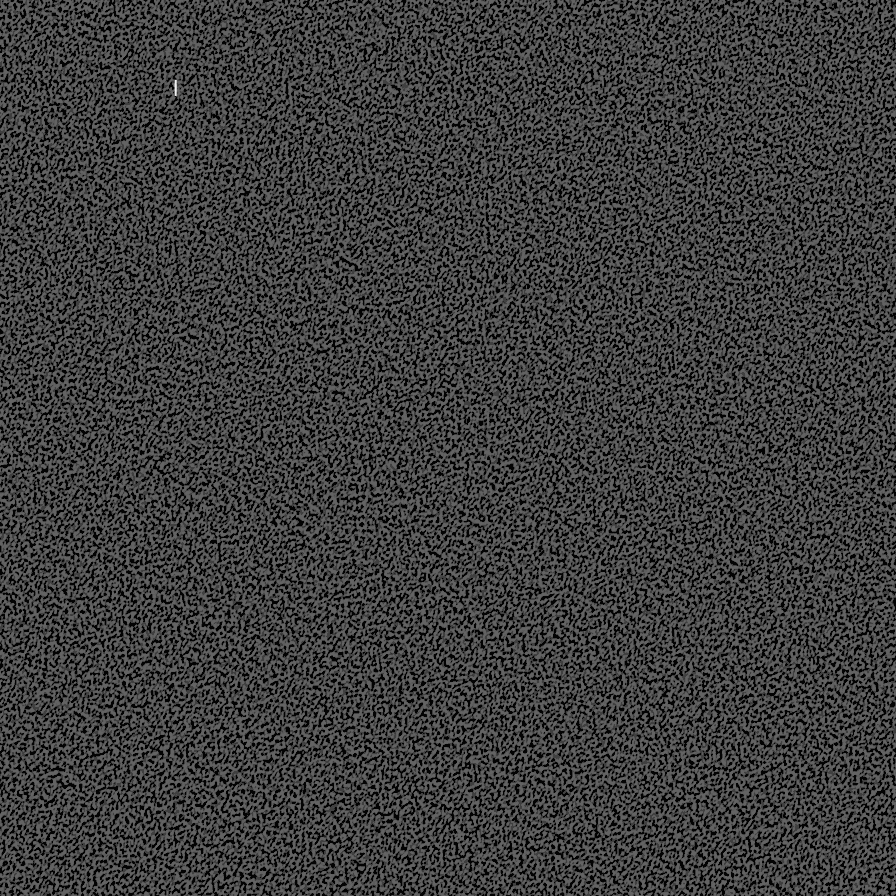
A three.js fragment shader for this texture:

```glsl
varying vec2 vUv;

// Random unit gradient for a lattice point
vec2 gradientAt(vec2 cell) {
  vec3 p = fract(vec3(cell.xyx) * vec3(0.1031, 0.1030, 0.0973));
  p += dot(p, p.yzx + 33.33);
  float angle = 6.28319 * fract((p.x + p.y) * p.z);
  return vec2(cos(angle), sin(angle));
}

float gradientNoise(vec2 p) {
  vec2 cell = floor(p);
  vec2 f = fract(p);
  vec2 w = f * f * f * (f * (f * 6.0 - 15.0) + 10.0);
  float a = dot(gradientAt(cell), f);
  float b = dot(gradientAt(cell + vec2(1.0, 0.0)), f - vec2(1.0, 0.0));
  float c = dot(gradientAt(cell + vec2(0.0, 1.0)), f - vec2(0.0, 1.0));
  float d = dot(gradientAt(cell + vec2(1.0, 1.0)), f - vec2(1.0, 1.0));
  return mix(mix(a, b, w.x), mix(c, d, w.x), w.y);
}

vec2 rotate(vec2 p, float angle) {
  float c = cos(angle);
  float s = sin(angle);
  return vec2(c * p.x + s * p.y, c * p.y - s * p.x);
}

void main() {
  // Fine short strokes, stretched along a steep diagonal
  vec2 grain = rotate(vUv, 1.05) * vec2(235.0, 310.0);

  // Two turned layers hide the lattice
  float height = gradientNoise(grain + 40.0)
               + gradientNoise(rotate(grain, 0.7) + 317.5);

  // Black strokes, grey rims and a lighter ground
  vec3 color = vec3(0.01);
  color = mix(color, vec3(0.25), smoothstep(-0.225, -0.165, height));
  color = mix(color, vec3(0.36), smoothstep(0.04, 0.10, height));
  color = mix(color, vec3(0.39), smoothstep(0.22, 0.27, height));

  // Single pale upright tick near the upper left
  vec2 edge = abs(vUv - vec2(0.196, 0.902)) - vec2(0.0012, 0.009);
  float tick = 1.0 - smoothstep(-0.0006, 0.0006, max(edge.x, edge.y));
  color = mix(color, vec3(0.95), tick);

  gl_FragColor = vec4(color, 1.0);
}
```
